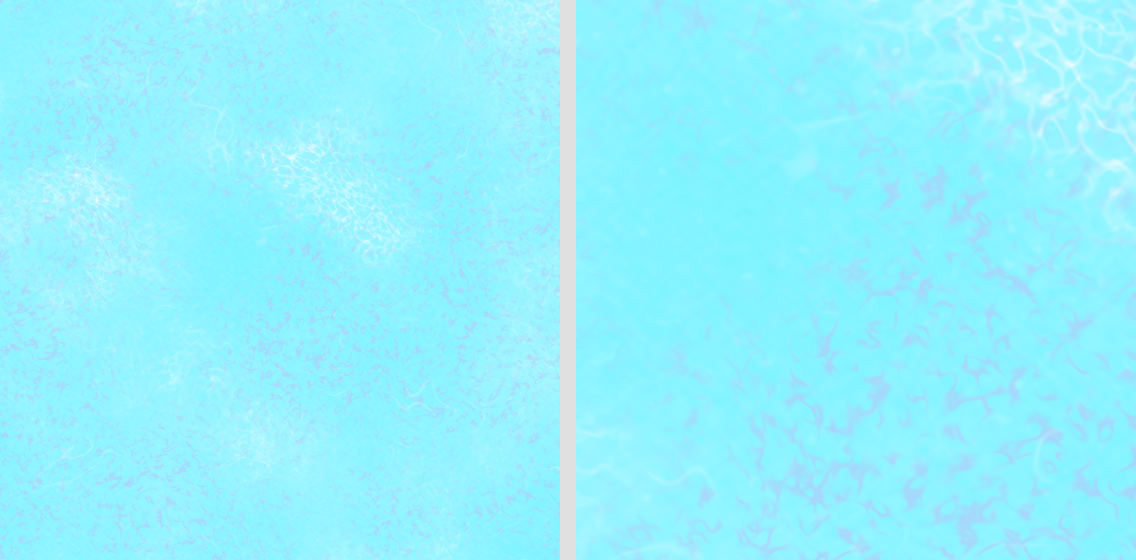
Left, the full canvas; right, a detail of the centre.
Give the GLSL for this texture, as a Shadertoy shader.

```glsl
// Pale cyan mottled paper: a soft blue ground with milky clouds, covered in
// fine white wisps and short lavender flecks. The wisps and flecks are broken
// zero contours of warped gradient noise; the clouds are fractal noise.

vec2 hash2(vec2 p) {
    vec3 q = fract(vec3(p.xyx) * vec3(0.1031, 0.1030, 0.0973));
    q += dot(q, q.yzx + 33.33);
    return fract((q.xx + q.yz) * q.zy);
}

// Dot product of a corner's random gradient with the offset from that corner
float corner(vec2 cell, vec2 f, vec2 c) {
    return dot(hash2(cell + c + 100.0) * 2.0 - 1.0, f - c);
}

float noise(vec2 p) {
    vec2 i = floor(p), f = p - i;
    vec2 u = f * f * f * (f * (f * 6.0 - 15.0) + 10.0);
    return mix(mix(corner(i, f, vec2(0, 0)), corner(i, f, vec2(1, 0)), u.x),
               mix(corner(i, f, vec2(0, 1)), corner(i, f, vec2(1, 1)), u.x), u.y);
}

float fbm(vec2 p) {
    float sum = 0.0, amp = 1.0;
    for (int i = 0; i < 6; i++) {
        sum += amp * noise(p);
        p = mat2(1.6, 1.2, -1.2, 1.6) * p + 7.3;
        amp *= 0.55;
    }
    return sum;
}

// Curly thin lines along the zero contour of two noise octaves
float threads(vec2 p, float width) {
    float n = noise(p) + 0.5 * noise(p.yx * 1.9 + 17.0);
    return 1.0 - smoothstep(0.0, width, abs(n));
}

// Threads cut into short pieces
float flecks(vec2 p, float width) {
    return threads(p, width) * smoothstep(-0.05, 0.3, noise(p * 0.9 + 41.0));
}

void mainImage(out vec4 fragColor, in vec2 fragCoord) {
    vec2 uv = fragCoord / min(iResolution.x, iResolution.y);
    vec2 warped = uv + 0.03 * vec2(noise(uv * 6.0 + 3.0), noise(uv * 6.0 + 29.0));

    // Two diagonal frames, squeezed so that marks run along them
    vec2 rising  = mat2(0.8, -0.6, 0.6, 0.8) * warped * vec2(0.75, 1.2);
    vec2 falling = mat2(0.7, 0.7, -0.7, 0.7) * warped * vec2(0.75, 1.2);

    float cloudField = fbm(uv * 3.6 + 5.0);
    float cloud = smoothstep(-0.1, 0.75, cloudField);

    // Ground: broad tone with a faint directional grain
    float grain = noise(rising * vec2(90, 150)) + noise(falling * vec2(80, 140) + 9.0);
    float tone = 0.43 + 0.4 * fbm(uv * 2.5 + 60.0) + 0.25 * cloudField + 0.22 * grain;
    vec3 deepCyan = vec3(0.48, 0.955, 1.0);
    vec3 paleCyan = vec3(0.67, 0.965, 1.0);
    vec3 color = mix(deepCyan, paleCyan, clamp(tone, 0.0, 1.0));

    // Lavender flecks, thinner where the clouds are dense
    float lilac = flecks(rising * 62.0, 0.2) + flecks(falling * 78.0 + 13.0, 0.22);
    lilac *= smoothstep(-0.5, 0.3, fbm(uv * 4.0 + 90.0)) * (1.0 - 0.6 * cloud);
    color = mix(color, vec3(0.70, 0.79, 0.98), 0.65 * min(lilac, 1.0));

    // White wisps gathered in the clouds, with stray specks and long fibres
    float wisps = threads(falling * 48.0 + 31.0, 0.18) + flecks(rising * 85.0 + 53.0, 0.3);
    float specks = smoothstep(0.28, 0.55, noise(warped * 95.0 + 71.0));
    float fibres = threads(warped * 13.0 + 19.0, 0.035) * smoothstep(0.05, 0.35, noise(uv * 9.0 + 37.0));
    float white = cloud * (0.12 + 0.42 * wisps) + 0.4 * specks * (0.35 + cloud) + 0.25 * fibres;
    color = mix(color, vec3(0.95, 0.985, 1.0), clamp(white, 0.0, 0.9));

    fragColor = vec4(color, 1.0);
}
```
